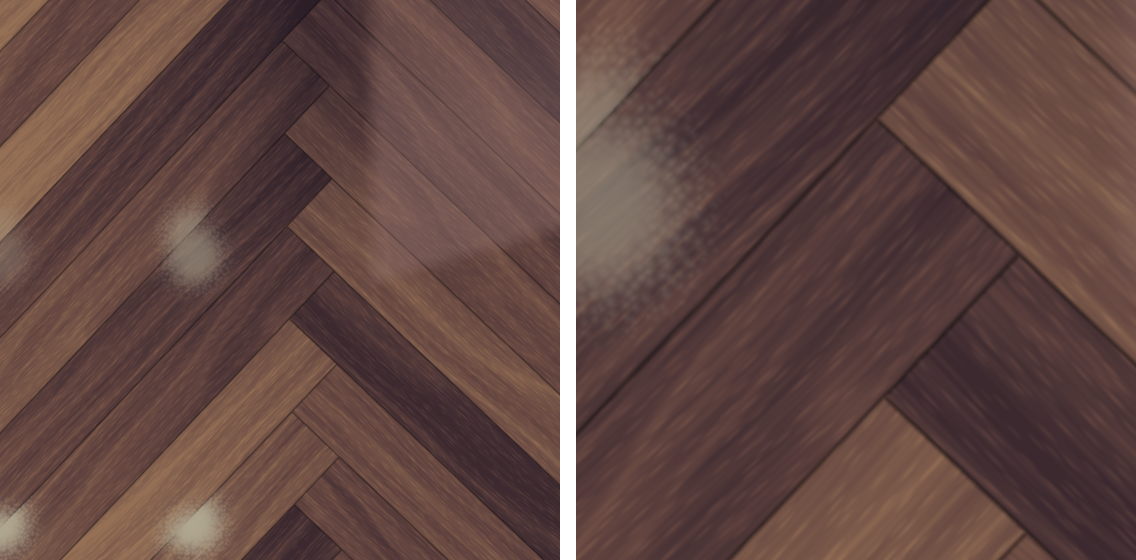
Left: the whole. Right: its middle third, enlarged.
A three.js fragment shader for this texture:

```glsl
#define PLANK 0.1172
#define ANGLE 0.8116
#define CORNER vec2(0.508, 0.762)
#define SEAM 0.022
#define SOFT 0.0005
#define DARK vec3(0.23, 0.16, 0.185)
#define MID vec3(0.39, 0.27, 0.25)
#define PALE vec3(0.54, 0.40, 0.315)
#define SHEEN vec3(0.58, 0.46, 0.45)
#define GLINT vec3(0.70, 0.67, 0.58)

varying vec2 vUv;

float hash(vec2 p) {
  return fract(sin(dot(p, vec2(127.1, 311.7))) * 4375.85);
}

// Cellular noise: distance to the nearest jittered point
float cells(vec2 p) {
  vec2 base = floor(p);
  float nearest = 2.0;
  for (int j = -1; j <= 1; j++) {
    for (int i = -1; i <= 1; i++) {
      vec2 cell = base + vec2(float(i), float(j));
      vec2 point = cell + vec2(hash(cell), hash(cell + 37.0));
      nearest = min(nearest, length(p - point));
    }
  }
  return nearest;
}

// Component of four tones selected by a whole number, else zero
float pick(vec4 tones, float n) {
  return dot(tones, 1.0 - min(abs(n - vec4(0.0, 1.0, 2.0, 3.0)), 1.0));
}

float plankTone(float id, bool isLeft) {
  float n = id + 5.0;
  if (isLeft) {
    return pick(vec4(0.70, 0.28, 0.78, 0.12), n)
         + pick(vec4(0.40, 0.20, 0.34, 0.84), n - 4.0)
         + pick(vec4(0.72, 0.20, 0.40, 0.30), n - 8.0);
  }
  return pick(vec4(0.55, 0.10, 0.48, 0.40), n)
       + pick(vec4(0.52, 0.64, 0.09, 0.56), n - 4.0)
       + pick(vec4(0.42, 0.40, 0.30, 0.50), n - 8.0);
}

// Tone change from the grain; g.x runs along the plank, g.y across it
float grain(vec2 g, float seed) {
  float bend = 0.5 * sin(g.x * 0.8 + seed * 40.0)
             + 0.25 * sin(g.x * 1.9 + g.y * 2.0 + seed * 71.0);
  float heart = g.y - mix(-0.5, 1.5, fract(seed * 7.3));
  float phase = 17.0 * heart * heart + 1.5 * g.x + 2.5 * bend;
  float rings = 0.5 + 0.5 * sin(phase + 0.8 * sin(g.y * 13.0 + g.x * 1.3));
  float bands = sin(phase * 0.45 + seed * 20.0);
  float fibres = sin(g.y * 75.0 + 6.0 * bend) * sin(g.y * 31.0 + g.x * 0.9);

  vec2 flow = vec2(g.x, g.y + 0.08 * bend) + seed * 53.0;
  float dashes = 1.0 - smoothstep(0.06, 0.32, cells(flow * vec2(3.2, 21.0)));
  float streaks = cells(flow * vec2(0.9, 27.0)) - 0.5;
  return 0.09 * bands + 0.15 * pow(rings, 7.0) - 0.03
       + 0.03 * fibres + 0.17 * dashes - 0.22 * streaks;
}

// Speckled lamp reflections on a sparse grid
float glints(vec2 p, float shift) {
  float speckle = cells(p * 150.0) - 0.5;
  float total = 0.0;
  for (int j = 0; j < 2; j++) {
    for (int i = 0; i < 2; i++) {
      vec2 centre = vec2(0.345 * float(i), 0.05 + 0.51 * float(j));
      vec2 q = (p - centre - vec2(0.0, shift)) / vec2(0.062, 0.066);
      float glow = exp(-dot(q, q));
      float power = j == 0 ? 0.95 : 0.3 + 0.25 * float(i);
      float spot = smoothstep(0.2, 0.95, glow - 0.55 * speckle * (1.0 - glow));
      total += power * (0.8 * spot * smoothstep(0.08, 0.3, glow) + 0.2 * glow);
    }
  }
  return min(total, 1.0);
}

vec3 floorColour(vec2 p) {
  // Herringbone frame, measured in plank widths
  vec2 along = vec2(cos(ANGLE), sin(ANGLE));
  vec2 q = (p - CORNER) / PLANK;
  float a = -dot(q, along);
  float b = dot(q, vec2(along.y, -along.x));
  bool isLeft = floor(a) >= floor(b);
  float id = isLeft ? floor(b) : floor(a);
  vec2 g = isLeft ? vec2(a - id, b - id) : vec2(b - id - 1.0, a - id);
  float seed = hash(vec2(id + 11.0, isLeft ? 3.0 : 8.0));

  // Wood
  float tone = plankTone(id, isLeft) + grain(g, seed);
  if (isLeft) tone += 0.065 * (g.x - 2.0);
  tone = clamp(tone, 0.0, 1.15);
  vec3 colour = tone < 0.5 ? mix(DARK, MID, tone * 2.0) : mix(MID, PALE, tone * 2.0 - 1.0);
  float edge = min(min(g.y, 1.0 - g.y), g.x);
  colour *= 1.0 - 0.38 * (1.0 - smoothstep(0.0, SEAM, edge));

  // Window sheen and the shade beside it
  float sheen = smoothstep(0.64, 0.69, p.x)
              * smoothstep(-0.015, 0.025, p.y - 0.495 - 0.29 * (p.x - 0.68));
  float offset = (p.x - 0.58) / 0.12;
  float shade = exp(-offset * offset) * smoothstep(0.45, 0.95, p.y) * (1.0 - sheen);
  colour *= 1.0 - shade * vec3(0.28, 0.28, 0.18);
  colour = mix(colour, SHEEN, 0.36 * sheen * (1.0 - 0.45 * smoothstep(0.75, 1.0, p.y)));

  return mix(colour, GLINT, glints(p, isLeft ? 0.03 * (0.5 - mod(id, 2.0)) * -1.0 : 0.0));
}

void main() {
  vec3 sum = vec3(0.0);
  for (int i = 0; i < 4; i++) {
    vec2 corner = vec2(mod(float(i), 2.0), floor(float(i) * 0.5)) * 2.0 - 1.0;
    sum += floorColour(vUv + corner * SOFT);
  }
  gl_FragColor = vec4(sum * 0.25, 1.0);
}
```
